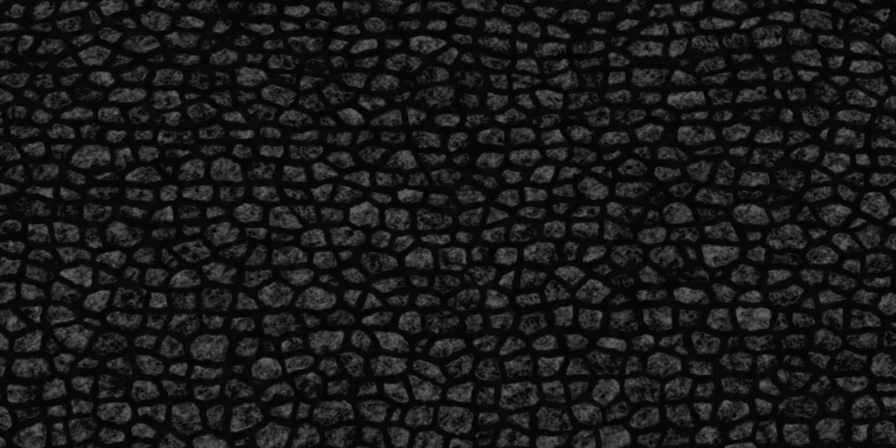
This texture is drawn by a Shadertoy shader. Its source:

```glsl
// Dry stone wall: dark, rough, irregular stones laid in loose courses.

#define COLUMNS 14.5      // stones per canvas height, along a course
#define COURSES 18.0      // course density at the bottom
#define COURSE_GROWTH 8.0 // extra course density at the top
#define JITTER vec2(0.66, 0.52)
#define SIZE_SPREAD 0.38  // how much large stones push small ones aside
#define GAP 0.0035        // half width of the narrowest joint
#define GAP_SPREAD 0.004
#define ROUNDING 0.0025
#define EDGE 0.0045       // softness of the stone rim
#define STONE_TONE 0.172
#define GRAIN_CONTRAST 0.56
#define MORTAR_TONE 0.022

float hash(vec2 p) {
    return fract(sin(dot(p, vec2(127.1, 311.7))) * 43758.5453);
}

float noise(vec2 p) {
    vec2 i = floor(p), f = fract(p);
    f = f * f * (3.0 - 2.0 * f);
    return mix(mix(hash(i), hash(i + vec2(1, 0)), f.x),
               mix(hash(i + vec2(0, 1)), hash(i + vec2(1, 1)), f.x), f.y);
}

// Rough mineral grain with nearly equal weight on each octave
float grain(vec2 p) {
    float sum = 0.0, weight = 0.0, amp = 1.0;
    for (int i = 0; i < 3; i++) {
        sum += amp * noise(p);
        weight += amp;
        amp *= 0.95;
        p = mat2(1.6, 1.2, -1.2, 1.6) * p + 17.3;
    }
    return sum / weight;
}

// Stone centre (xy), size weight (z) and seed (w) for a neighbour of q
vec3 stoneSite(vec2 q, vec2 offset, out vec2 id) {
    float row = floor(q.y) + offset.y;
    float shift = hash(vec2(row, 7.0));
    id = vec2(floor(q.x - shift) + offset.x, row);
    vec2 wobble = vec2(hash(id + 3.1), hash(id + 9.7)) - 0.5;
    float size = hash(id + 21.3);
    return vec3(id + vec2(shift, 0.0) + 0.5 + wobble * JITTER,
                SIZE_SPREAD * size * size);
}

void mainImage(out vec4 fragColor, in vec2 fragCoord) {
    vec2 p = fragCoord / iResolution.y;
    float pixel = 1.0 / iResolution.y;

    // Chipped outlines and wavering courses
    vec2 w = p;
    w += 0.007 * (vec2(noise(p * 34.0), noise(p * 34.0 + 50.0)) - 0.5);
    w += 0.005 * (vec2(noise(p * 95.0), noise(p * 95.0 + 80.0)) - 0.5);
    w.y += 0.035 * (noise(p * vec2(4.0, 2.0) + 11.0) - 0.5);
    vec2 q = vec2(w.x * COLUMNS, w.y * (COURSES + 0.5 * COURSE_GROWTH * w.y));
    vec2 scale = vec2(COLUMNS, COURSES + COURSE_GROWTH * w.y);

    // Owning stone: nearest site of a weighted Voronoi diagram
    float nearest = 1e5;
    vec2 centre = vec2(0.0), stoneId = vec2(0.0), id;
    for (int j = -2; j <= 2; j++)
    for (int i = -2; i <= 2; i++) {
        vec3 site = stoneSite(q, vec2(i, j), id);
        vec2 r = site.xy - q;
        float power = dot(r, r) - site.z;
        if (power < nearest) {
            nearest = power;
            centre = r;
            stoneId = id;
        }
    }

    // Distance to the joints in canvas units, with rounded corners
    float closeness = 1e-12;
    for (int j = -2; j <= 2; j++)
    for (int i = -2; i <= 2; i++) {
        vec3 site = stoneSite(q, vec2(i, j), id);
        vec2 r = site.xy - q, across = r - centre;
        float span = length(across);
        if (span > 1e-3) {
            float border = (dot(r, r) - site.z - nearest) / (2.0 * span);
            closeness += exp(-border / length(across / span * scale) / ROUNDING);
        }
    }
    float inside = -ROUNDING * log(closeness);
    inside -= GAP + GAP_SPREAD * hash(stoneId + 33.0);
    float cover = smoothstep(-0.5 * pixel, EDGE + 0.5 * pixel, inside);

    // Stone face: turned grain, facets, own tone and light from above
    float angle = 0.9 * (hash(stoneId + 41.0) - 0.5) + 0.4;
    mat2 turn = mat2(cos(angle), -sin(angle), sin(angle), cos(angle));
    vec2 face = turn * p * vec2(48.0, 62.0) + 40.0 * hash(stoneId + 5.0);
    float tone = STONE_TONE * mix(0.74, 1.26, hash(stoneId + 61.0));
    float shade = tone + GRAIN_CONTRAST * (grain(face) - 0.5);
    shade += 0.06 * (noise(face * 0.45) - 0.5) - 0.06 * centre.y;
    shade = clamp(shade, 0.035, 0.37);

    // Joints in deep shadow with faint rubble
    float mortar = MORTAR_TONE + 0.035 * noise(p * 120.0) * noise(p * 30.0);
    fragColor = vec4(vec3(mix(mortar, shade, cover)), 1.0);
}
```
